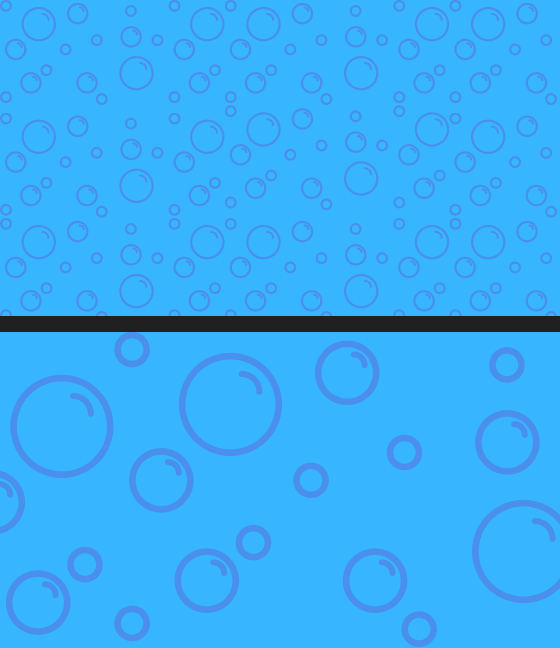
Top: the whole. Bottom: its middle third, enlarged.
A Shadertoy shader for this pattern:

```glsl
// Outlined bubbles scattered over flat blue water, each larger one with a glint.
// One tile of bubbles repeats across and down; every second row is nudged up or
// down by turns. Rings and arcs are distance functions with smoothed edges.

#define UNITS 432.0        // design units in the canvas height
#define TILE_WIDTH 307.2
#define PAIR_HEIGHT 298.0  // height of two rows
#define ROW_NUDGE 5.0      // shift of the second row of a pair
#define ECHO_STEP 230.4    // left cluster appears again this far right
#define RING_WIDTH 3.0
#define GLINT_WIDTH 2.7
#define SMALL 6.6
#define MEDIUM 13.2
#define BIG 22.0
#define WATER vec3(0.22, 0.71, 1.00)
#define INK vec3(0.29, 0.56, 0.92)

// Centre x, centre y (downwards) and radius within a tile
const int COUNT = 15;
const vec3 BUBBLES[COUNT] = vec3[COUNT](
    // left cluster, echoed at the right
    vec3(8.2, 8.0, SMALL), vec3(8.2, 132.8, SMALL), vec3(53.0, 33.0, BIG),
    vec3(21.5, 67.6, MEDIUM), vec3(63.5, 96.0, SMALL), vec3(42.2, 113.3, MEDIUM),
    // middle bubbles
    vec3(106.2, 18.6, MEDIUM), vec3(132.3, 54.9, SMALL), vec3(89.7, 67.6, SMALL),
    vec3(118.9, 113.3, MEDIUM), vec3(139.0, 135.4, SMALL), vec3(179.0, 15.0, SMALL),
    vec3(179.2, 50.3, MEDIUM), vec3(186.6, 100.0, BIG), vec3(215.2, 54.9, SMALL));

// Quarter arc from top to right, with round ends
float quarterArc(vec2 p, float radius) {
    if (p.x > 0.0 && p.y < 0.0) return abs(length(p) - radius);
    return min(length(p - vec2(0.0, -radius)), length(p - vec2(radius, 0.0)));
}

// Signed distance to the strokes of one bubble
float bubble(vec2 p, float radius) {
    float d = abs(length(p) - radius) - 0.5 * RING_WIDTH;
    if (radius > SMALL) {
        vec2 glintCentre = radius * vec2(0.23, -0.26);
        d = min(d, quarterArc(p - glintCentre, 0.37 * radius) - 0.5 * GLINT_WIDTH);
    }
    return d;
}

// Fold the plane into one tile
vec2 tilePoint(vec2 p) {
    float column = floor(p.x / TILE_WIDTH);
    float nudge = mod(column, 2.0) < 0.5 ? ROW_NUDGE : -ROW_NUDGE;
    float secondRow = 0.5 * PAIR_HEIGHT + nudge;
    float y = mod(p.y, PAIR_HEIGHT);
    return vec2(p.x - column * TILE_WIDTH, y < secondRow ? y : y - secondRow);
}

float bubbleField(vec2 p) {
    float d = UNITS;
    for (int i = 0; i < COUNT; i++) {
        vec3 b = BUBBLES[i];
        vec2 q = p - b.xy;
        // the left cluster serves the right part of the tile as well
        if (b.x < 70.0 && p.x > 0.5 * TILE_WIDTH) q.x -= ECHO_STEP;
        d = min(d, bubble(q, b.z));
    }
    return d;
}

void mainImage(out vec4 fragColor, in vec2 fragCoord) {
    float pixel = UNITS / iResolution.y;
    vec2 p = vec2(fragCoord.x, iResolution.y - fragCoord.y) * pixel;

    float d = bubbleField(tilePoint(p));
    float coverage = clamp(0.5 - d / pixel, 0.0, 1.0);
    fragColor = vec4(mix(WATER, INK, coverage), 1.0);
}
```
